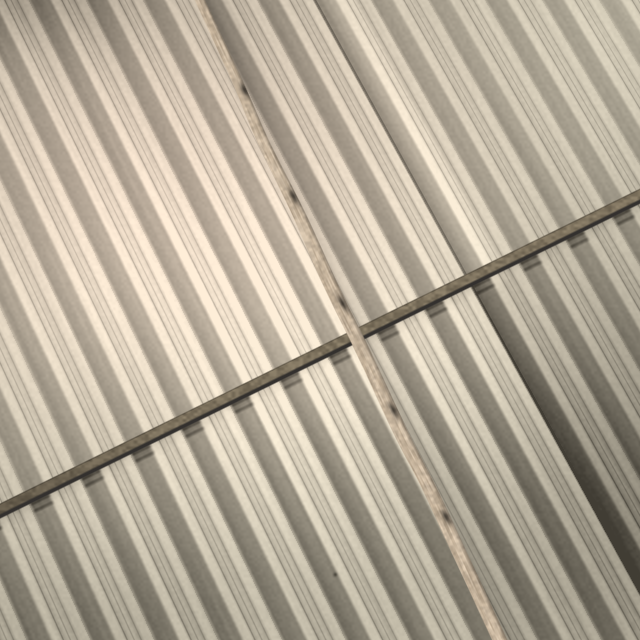
Write a Shadertoy shader that draws this texture.

```glsl
// Sunlit corrugated metal sheets crossed by a dark purlin and a weathered timber batten.

const float RIB_PERIOD = 0.0891;
const float RIB_START = -0.292;
const float SEAM = 0.491;
const vec3 DARK_METAL = vec3(0.26, 0.24, 0.21);
const vec3 LIT_METAL = vec3(0.96, 0.91, 0.84);

float hash(vec2 p) {
    return fract(sin(dot(p, vec2(127.1, 311.7))) * 43758.5453);
}

float noise(vec2 p) {
    vec2 cell = floor(p), f = fract(p);
    f = f * f * (3.0 - 2.0 * f);
    return mix(mix(hash(cell), hash(cell + vec2(1, 0)), f.x),
               mix(hash(cell + vec2(0, 1)), hash(cell + vec2(1, 1)), f.x), f.y);
}

float glow(vec2 p, vec2 center, vec2 size) {
    vec2 q = (p - center) / size;
    return exp(-dot(q, q));
}

// Soft-edged strip between two limits
float band(float x, float lo, float hi, float soft) {
    return smoothstep(lo - soft, lo + soft, x) - smoothstep(hi - soft, hi + soft, x);
}

// Position across the sheets; the ribs fan out slightly downwards
float ribCoord(vec2 p) {
    float down = 1.0 - p.y;
    return (p.x - 0.49 * down) / (1.0 + 0.12 * down);
}

// Brightness across one rib: valley shaded from its left wall, lit flank, two-tone crest
float ribProfile(float phase, float soft) {
    float valley = band(phase, -0.19, 0.16, soft);
    float deep = valley * (1.0 - smoothstep(-0.19, 0.08, phase));
    float flank = band(phase, 0.18, 0.34, soft);
    float pan = band(phase, 0.39, 0.55, soft + 0.01);
    float lip = band(phase, 0.61, 0.78, soft);
    return 0.03 - 0.19 * valley - 0.10 * deep + 0.22 * flank + 0.12 * pan + 0.20 * lip;
}

float creases(float phase, float soft) {
    float lines = 0.0;
    for (int i = 0; i < 3; i++) {
        float at = 0.36 + 0.11 * float(i);
        lines += band(phase, at - 0.011, at + 0.011, soft) * (1.0 - 0.2 * float(i));
    }
    return lines;
}

// Broad daylight falling over the sheets
float daylight(vec2 p) {
    float light = 0.64;
    light += 0.17 * glow(p, vec2(0.46, 0.53), vec2(0.34, 0.25));
    light += 0.10 * glow(p, vec2(0.10, 0.62), vec2(0.25, 0.28));
    light += 0.08 * glow(p, vec2(0.85, 0.90), vec2(0.28, 0.25));
    light -= 0.30 * glow(p, vec2(1.02, 0.20), vec2(0.29, 0.36));
    light -= 0.15 * glow(p, vec2(0.20, 0.0), vec2(0.45, 0.19));
    light -= 0.28 * glow(p, vec2(0.0, 1.03), vec2(0.20, 0.10));
    return light + 0.05 * (noise(p * 5.0) - 0.5);
}

vec3 sheets(vec2 p, float px, float below) {
    float u = ribCoord(p);
    float rib = (u - RIB_START) / RIB_PERIOD + 0.22;
    float phase = fract(rib) - 0.22;
    float soft = px / RIB_PERIOD;
    float under = smoothstep(-0.01, 0.03, below);
    float contrast = mix(0.75, 1.10, glow(p, vec2(0.5, 0.45), vec2(0.42)));
    contrast *= mix(1.0, 0.80, smoothstep(SEAM, SEAM + 0.15, u)) * mix(0.95, 1.12, under);
    float tone = daylight(p) + contrast * ribProfile(phase, soft + 0.02);
    tone -= 0.20 * creases(phase, soft * 0.8);

    // Overlapping seam: thin gap with a shadow to its right
    tone -= 0.36 * band(u, SEAM - 0.002, SEAM + 0.003, px);
    tone -= 0.20 * under * smoothstep(SEAM - px, SEAM + px, u) * exp(-max(u - SEAM, 0.0) / 0.06);
    tone += 0.10 * (1.0 - under) * band(u, SEAM + 0.018, SEAM + 0.062, 0.008);

    // Purlin shadow and the capped hollow where it spans each valley
    float hollow = band(phase, -0.19, 0.19, 0.04);
    tone -= 0.16 * step(0.0, below) * exp(-max(below, 0.0) / 0.009);
    tone -= 0.30 * hollow * band(below, 0.0, 0.017, 0.003);
    tone += 0.18 * hollow * band(below, 0.005, 0.012, 0.002);

    // Brushed streaks, fine grain and a few specks
    tone += 0.06 * (noise(vec2(u * 170.0, p.y * 4.0)) - 0.5);
    tone += 0.05 * (noise(p * 230.0) - 0.5);
    vec2 cell = floor(p * 14.0);
    vec2 speck = cell + 0.2 + 0.6 * vec2(hash(cell), hash(cell + 7.0));
    tone -= 0.30 * step(0.97, hash(cell + 19.0)) * glow(p * 14.0, speck, vec2(0.045));

    vec3 color = mix(DARK_METAL, LIT_METAL, clamp(tone, 0.0, 1.04));
    float warmth = glow(p, vec2(0.25, 0.72), vec2(0.5, 0.4));
    return color * mix(vec3(0.98, 1.0, 0.98), vec3(1.02, 0.995, 0.98), warmth);
}

void mainImage(out vec4 fragColor, in vec2 fragCoord) {
    vec2 p = fragCoord / iResolution.xy;
    float px = 1.0 / iResolution.y;
    float down = 1.0 - p.y;
    float purlin = (p.y - 0.202 - 0.492 * p.x) * 0.897;
    vec3 color = sheets(p, px, -purlin - 0.010);

    // Timber batten coordinates and its shadow on the metal
    float across = p.x - 0.310 - 0.47 * down + 0.006 * (noise(vec2(down * 9.0, 2.0)) - 0.5);
    float halfWidth = mix(0.008, 0.0120, smoothstep(0.0, 0.5, down));
    color *= 1.0 - 0.28 * step(0.0, across) * exp(-max(across, 0.0) / 0.028);

    // Purlin: worn upper face over a dark lower edge
    float rust = noise(p * vec2(170.0, 210.0));
    vec3 face = mix(vec3(0.42, 0.38, 0.31), vec3(0.57, 0.52, 0.43), rust);
    face *= mix(0.8, 1.0, smoothstep(0.0, 0.35, p.x));
    vec3 beam = mix(vec3(0.20, 0.19, 0.18), face, smoothstep(-0.007, -0.003, purlin));
    beam *= 1.0 - 0.3 * smoothstep(0.007, 0.010, purlin);
    color = mix(color, beam, band(purlin, -0.011, 0.010, px));

    // Batten: pale grain, dark right edge, evenly spaced knots
    float grain = noise(vec2(across * 400.0, down * 45.0));
    vec3 wood = mix(vec3(0.70, 0.63, 0.54), vec3(0.84, 0.77, 0.68), grain);
    wood *= 1.0 - 0.28 * smoothstep(0.4, 1.0, across / halfWidth);
    wood *= 0.92 + 0.16 * noise(p * 200.0);
    for (int i = 0; i < 5; i++) {
        vec2 knot = vec2(0.005, 0.140 + 0.167 * float(i));
        wood *= 1.0 - 0.60 * glow(vec2(across, down), knot, vec2(0.005, 0.011));
    }
    color = mix(color, wood, band(across, -halfWidth, halfWidth, px));
    fragColor = vec4(color, 1.0);
}
```
